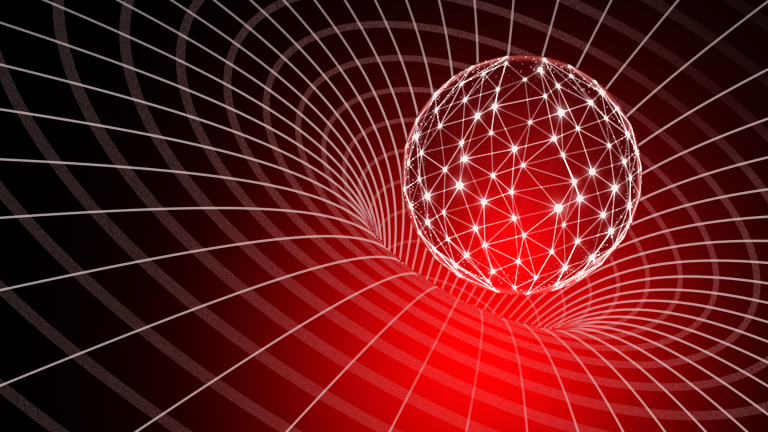
Give the GLSL for this background, as a WebGL 2 fragment shader.

```glsl
#version 300 es
precision highp float;
// A tilted gravity-well grid on red glow, with a sphere of linked white nodes above it.
uniform vec2 u_resolution;
out vec4 outColor;

const float WELL = 0.092;
const int NODES = 190;

float hash(float n) {
    return fract(sin(n * 12.9898) * 43758.547);
}

float noise2(vec2 p) {
    return hash(dot(floor(p), vec2(1.0, 57.3)));
}

// Follow a slanted ray to the funnel z = -WELL / r; returns the plan position.
vec2 hitWell(vec2 view) {
    vec2 start = vec2(view.x, view.y * 2.0);
    float low = 0.0, high = 1.0;
    for (int i = 1; i <= 100; i++) {
        float depth = float(i) * 0.01;
        if (depth * length(start + vec2(0.0, 1.732 * depth)) > WELL) {
            high = depth;
            low = depth - 0.01;
            break;
        }
    }
    for (int i = 0; i < 10; i++) {
        float mid = 0.5 * (low + high);
        if (mid * length(start + vec2(0.0, 1.732 * mid)) > WELL) high = mid;
        else low = mid;
    }
    return start + vec2(0.0, 1.732 * high);
}

// Antialiased repeated line; slope is the change of coord per canvas unit.
float gridLine(float coord, float slope, float halfWidth, float pixel) {
    float d = abs(fract(coord + 0.5) - 0.5) / max(slope, 0.001);
    float crowding = smoothstep(0.2, 0.75, slope * pixel);
    return (1.0 - smoothstep(halfWidth - pixel * 0.5, halfWidth + pixel, d)) * (1.0 - 0.8 * crowding);
}

float segment(vec2 p, vec2 a, vec2 b) {
    vec2 ap = p - a, ab = b - a;
    return length(ap - ab * clamp(dot(ap, ab) / dot(ab, ab), 0.0, 1.0));
}

// Jittered golden-angle spiral over the unit sphere.
vec3 node(int i) {
    float n = float(i);
    float y = 1.0 - 2.0 * (n + 0.2 + 0.6 * hash(n)) / float(NODES);
    float a = n * 2.39996 + 0.25 * (hash(n + 31.0) - 0.5);
    return vec3(sqrt(max(0.0, 1.0 - y * y)) * vec2(cos(a), sin(a)), y).xzy;
}

// White links and glowing nodes on the facing half of the sphere.
float network(vec2 p, float pixel) {
    float light = 0.0;
    for (int i = 0; i < NODES; i++) {
        vec3 a = node(i);
        if (a.z < 0.0) continue;
        float d = length(p - a.xy);
        float size = 0.010 + 0.025 * pow(hash(float(i) + 7.0), 2.0) * a.z;
        light += 1.0 - smoothstep(size - pixel, size + pixel, d);
        light += 0.55 * exp(-d * d / (size * size * 5.0));
        int stride = 8;
        int previous = 5;
        for (int k = 0; k < 4; k++) {
            int j = i + stride;
            int next = stride + previous;
            previous = stride;
            stride = next;
            if (j >= NODES) break;
            vec3 b = node(j);
            if (b.z < 0.0) continue;
            float link = segment(p, a.xy, b.xy);
            float glow = 1.0 - smoothstep(0.001, 0.003 + pixel, link);
            light += glow * (0.3 + 0.4 * hash(float(i * 3 + k)));
        }
    }
    return light;
}

void main() {
    vec2 p = gl_FragCoord.xy / u_resolution.y;
    p.x += 0.5 * (16.0 / 9.0 - u_resolution.x / u_resolution.y);
    float pixel = 1.0 / u_resolution.y;

    // Red light below the sphere, fading to black
    vec2 g = p - vec2(1.11, 0.17);
    float glow = exp(-dot(g, g) / 0.25);
    vec2 h = p - vec2(1.3, 0.5);
    float haze = exp(-dot(h, h) / 0.35);
    vec3 color = vec3(0.92, 0.005, 0.01) * glow + vec3(0.13, 0.005, 0.012) * haze;

    // Funnel grid: spokes and logarithmic rings
    vec2 c = p - vec2(1.243, 0.664);
    vec2 q = hitWell(vec2(dot(c, vec2(0.89, -0.457)), dot(c, vec2(0.457, 0.89))));
    vec2 dx = dFdx(q), dy = dFdy(q);
    float r = length(q);
    float perUnit = 1.0 / (r * r * pixel);
    float spokeSlope = length(vec2(q.x * dx.y - q.y * dx.x, q.x * dy.y - q.y * dy.x)) * perUnit * 7.639;
    float ringSlope = length(vec2(dot(q, dx), dot(q, dy))) * perUnit / 0.16;
    float spokes = gridLine(atan(q.y, q.x) * 7.639, spokeSlope, 0.0022, pixel);
    float rings = gridLine(log(r) / 0.16, ringSlope, min(0.012 * r, 0.013), pixel);
    float ball = length(p - vec2(1.208, 0.595)) / 0.278;
    float inside = 1.0 - smoothstep(1.0 - pixel * 4.0, 1.0 + pixel * 4.0, ball);
    float upperRight = smoothstep(1.2, 1.7, p.x) * smoothstep(0.5, 0.8, p.y);
    float spokeLight = 0.68 - 0.45 * exp(-dot(g, g) / 0.06) - 0.15 * smoothstep(0.7, 1.0, p.y);
    float ringLight = (0.17 + 0.12 * exp(-r * r * 2.0)) * (0.8 + 0.4 * noise2(floor(p * 288.0)));
    ringLight *= 1.0 - 0.7 * upperRight;
    float veil = 1.0 - 0.85 * inside;
    color = mix(color, vec3(0.92, 0.85, 0.84), spokes * spokeLight * veil);
    color = mix(color, vec3(0.9, 0.68, 0.68), rings * ringLight * veil);

    // Sphere: dark limb, red core, lit underside and white network
    if (ball < 1.03) {
        vec2 s = (p - vec2(1.208, 0.595)) / 0.278;
        vec3 body = vec3(0.42, 0.015, 0.025) * exp(-dot(s, s) * 1.3) + vec3(0.14, 0.005, 0.01);
        vec2 under = s - vec2(-0.1, -0.8);
        body += vec3(0.75, 0.0, 0.01) * exp(-dot(under, under) * 2.2);
        color = mix(color, body, 0.75 * inside);
        color += vec3(0.4, 0.22, 0.22) * exp(-pow((ball - 0.98) / 0.025, 2.0)) * inside;
        float dust = step(0.9, noise2(floor(p * 260.0))) * smoothstep(0.7, 0.98, ball);
        float light = network(s, pixel / 0.278) + 0.45 * dust;
        color = mix(color, vec3(1.0, 0.93, 0.92), min(light, 1.0) * inside);
    }
    outColor = vec4(clamp(color, 0.0, 1.0), 1.0);
}
```
